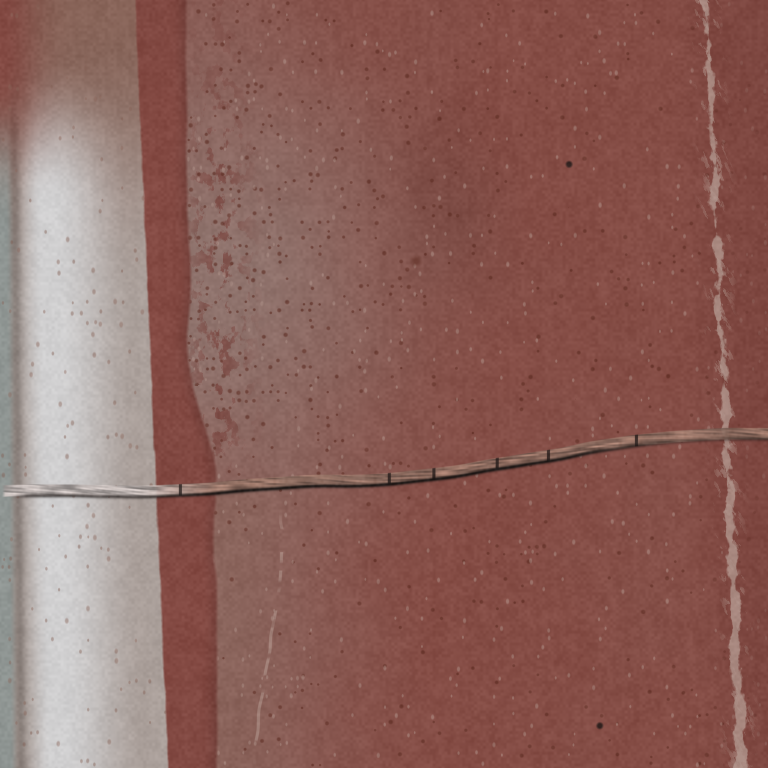
This texture is drawn by a WebGL 2 fragment shader. Its source:

```glsl
#version 300 es
precision highp float;
// Weathered red panels: a glossy pale column, a raised strip, a chipped seam and a wire.
// Smooth gradients, noise-bent lines and hashed speckles are mixed in layers.
uniform vec2 u_resolution;
out vec4 fragColor;

const vec3 RED = vec3(0.52, 0.30, 0.27);
const vec3 DEEP_RED = vec3(0.475, 0.262, 0.238);
const vec3 STRIP_RED = vec3(0.51, 0.285, 0.258);
const vec3 HAZE = vec3(0.565, 0.455, 0.43);
const vec3 BROWN = vec3(0.53, 0.39, 0.345);
const vec3 DULL_WHITE = vec3(0.64, 0.59, 0.565);
const vec3 GLOSS = vec3(0.815, 0.812, 0.815);
const vec3 STEEL = vec3(0.56, 0.585, 0.575);
const vec3 CHIP = vec3(0.68, 0.57, 0.535);
const vec3 STRAND = vec3(0.60, 0.465, 0.41);
const vec3 INK = vec3(0.11, 0.09, 0.085);
const vec3 RUST = vec3(0.37, 0.18, 0.14);
const float WIRE_HALF = 0.0075;
const float SEAM_HALF = 0.0055;
const float GRAIN = 0.045;

float hash(vec2 p) {
  return fract(sin(dot(p, vec2(127.1, 311.7))) * 43758.5453);
}

float noise(vec2 p) {
  vec2 i = floor(p), f = fract(p);
  f = f * f * (3.0 - 2.0 * f);
  return mix(mix(hash(i), hash(i + vec2(1, 0)), f.x),
             mix(hash(i + vec2(0, 1)), hash(i + vec2(1, 1)), f.x), f.y);
}

float fbm(vec2 p) {
  float sum = 0.0, amp = 0.533;
  for (int i = 0; i < 4; i++) {
    sum += amp * noise(p);
    p = p * 2.03 + 17.3;
    amp *= 0.5;
  }
  return sum;
}

float bump(float x, float center, float width) {
  float d = (x - center) / width;
  return exp(-d * d);
}

// One where d is below a, fading to zero at b
float fade(float a, float b, float d) {
  return 1.0 - smoothstep(a, b, d);
}

// Soft dots, one per grid cell, kept with the given chance
float speckles(vec2 p, float chance, float seed) {
  vec2 cell = floor(p) + seed;
  vec2 center = 0.3 + 0.4 * vec2(hash(cell), hash(cell + 5.7));
  float radius = 0.12 + 0.18 * hash(cell + 9.1);
  return step(hash(cell + 2.3), chance) * fade(radius * 0.4, radius + 0.1, length(fract(p) - center));
}

float wireHeight(float x) {
  return 0.361 + 0.014 * smoothstep(0.18, 0.45, x) + 0.061 * smoothstep(0.45, 0.96, x)
       + 0.002 * (noise(vec2(x * 22.0, 4.0)) - 0.5);
}

void main() {
  vec2 uv = gl_FragCoord.xy / u_resolution;
  float x = uv.x, y = uv.y, px = 1.0 / u_resolution.y;
  float cloud = fbm(uv * 5.0), fine = fbm(uv * vec2(70, 50));
  float w = y - wireHeight(x), above = smoothstep(-0.01, 0.01, w);

  // Main panel: red with a grey haze on its left half
  float reach = mix(0.20, 0.27, above * bump(y, 0.62, 0.3));
  float haze = bump(max(x, 0.25), 0.25, reach);
  haze *= mix(0.62, 0.4 + 0.62 * bump(y, 0.62, 0.24), above);
  vec3 color = mix(RED, HAZE, clamp(haze + 0.3 * (cloud - 0.5), 0.0, 1.0));
  color = mix(color, BROWN, 0.35 * bump(x, 0.29, 0.07) * (1.0 - above));
  color *= 1.0 - 0.07 * bump(x, 0.58, 0.07) * bump(y, 0.74, 0.12);

  // Flaking paint beside the strip, loose specks and a few stains
  float flaky = bump(x, 0.285, 0.035) * smoothstep(0.36, 0.45, y) * (1.0 - 0.6 * smoothstep(0.75, 0.95, y));
  color = mix(color, DEEP_RED, 0.7 * flaky * smoothstep(0.54, 0.66, fbm(uv * vec2(95, 65) + 8.0)));
  color = mix(color, RUST, 0.6 * speckles(uv * 95.0, 0.05 + 0.25 * haze * above, 3.0));
  color = mix(color, CHIP, 0.5 * speckles(uv * vec2(125, 80), 0.07, 21.0));
  color = mix(color, RUST, 0.6 * fade(0.002, 0.01, length(uv - vec2(0.542, 0.66))));
  float spot = min(length(uv - vec2(0.741, 0.786)), length(uv - vec2(0.781, 0.055)));
  color = mix(color, INK, 0.8 * fade(0.002, 0.006, spot));

  // Faint dotted scratch below the wire
  float scratchX = 0.333 + 0.034 * smoothstep(0.02, 0.28, y) + 0.004 * (noise(vec2(y * 40.0, 2)) - 0.5);
  float dots = smoothstep(0.3, 0.6, noise(vec2(y * 130.0, 7))) * fade(0.3, 0.34, y);
  color = mix(color, CHIP, 0.65 * dots * fade(0.001, 0.003, abs(x - scratchX)));

  // Ragged chipped seam and the darker panel beyond it
  float seam = x - 0.965 + 0.046 * y - 0.008 * (fbm(vec2(y * 22.0, 1)) - 0.5);
  color = mix(color, DEEP_RED, 0.65 * smoothstep(-0.06, 0.02, seam) * (0.6 + 0.6 * cloud));
  float ragged = SEAM_HALF * (0.65 + 0.6 * fade(0.0, 0.45, y)) + 0.018 * (fine - 0.53);
  color = mix(color, CHIP, 0.85 * fade(-0.0015, 0.002, abs(seam) - ragged));
  float flecks = smoothstep(0.6, 0.72, fbm(vec2(x * 150.0 + y * 60.0, y * 65.0)));
  color = mix(color, CHIP, 0.6 * flecks * bump(seam, 0.0, 0.016));

  // Raised strip with a wavy right edge
  float stripX = 0.283 - 0.04 * smoothstep(0.36, 0.55, y) + 0.006 * bump(y, 0.64, 0.06)
               - 0.005 * bump(y, 0.3, 0.05) + 0.004 * (fbm(vec2(y * 25.0, 9)) - 0.5);
  vec3 strip = STRIP_RED * (0.96 + 0.08 * cloud) * (1.0 - 0.1 * bump(x, stripX, 0.01));
  color = mix(color, strip, fade(-0.003, 0.003, x - stripX));

  // Glossy column: white core, brown top, steel left rim
  float columnX = 0.219 - 0.043 * y + 0.003 * (fine - 0.5);
  float lean = 0.018 * (1.0 - y);
  float core = smoothstep(0.005, 0.05, x - lean) * (1.0 - 0.85 * smoothstep(0.065, 0.172, x - lean));
  float lit = fade(0.74, 0.93, y + 0.3 * max(x - 0.07, 0.0));
  vec3 column = mix(BROWN, DULL_WHITE, fade(0.6, 1.0, y));
  column = mix(column, GLOSS, core * lit);
  column = mix(column, STRIP_RED, bump(x, 0.0, 0.05) * smoothstep(0.74, 0.92, y));
  column = mix(column, STEEL, fade(0.006, 0.018, x - 0.4 * lean) * fade(0.7, 0.88, y));
  column *= 1.0 - 0.18 * bump(x, 0.017 + 0.6 * lean, 0.007) * lit;
  column = mix(column, BROWN, 0.45 * speckles(uv * vec2(110, 75), 0.1, 40.0));
  color = mix(color, column, fade(-0.002, 0.002, x - columnX));

  // Wire: twisted strands, irregular joints and a shadow line underneath
  float pale = fade(0.17, 0.3, x);
  vec3 wire = mix(STRAND, GLOSS, pale * 0.75) * (0.65 + 0.55 * noise(vec2(x * 45.0, w * 420.0 + x * 35.0)));
  vec2 joint = vec2(floor(x * 15.0), 6);
  float jointD = abs(fract(x * 15.0) - 0.25 - 0.5 * hash(joint)) / 15.0;
  wire = mix(wire, INK, 0.8 * fade(0.001, 0.003, jointD) * step(0.45, hash(joint + 3.0)));
  color = mix(color, wire, 0.92 * fade(WIRE_HALF - px, WIRE_HALF + px, abs(w)) * smoothstep(0.002, 0.008, x));
  float shade = bump(w, -0.0072, 0.0026) * mix(0.95, 0.6, pale) * smoothstep(0.01, 0.04, x);
  color = mix(color, INK, shade * (1.0 - 0.6 * smoothstep(0.72, 0.88, x)));

  // Fine surface grain
  color += GRAIN * (noise(uv * 260.0) + fine - 1.0);
  fragColor = vec4(clamp(color, 0.0, 1.0), 1.0);
}
```
